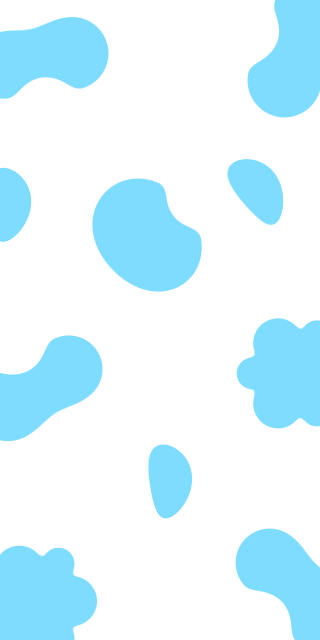
A Shadertoy shader for this pattern:

```glsl
// Large soft blobs in sky blue on white: beans with a bite, lobed clovers and eggs.
// Three columns of shapes are looped over; each is a signed distance built from
// discs joined by a smooth minimum, turned and slightly jittered by an integer hash.

const vec3 PAPER = vec3(1.0);
const vec3 SKY_BLUE = vec3(0.494, 0.863, 1.0);

// Lengths are in canvas widths
const float BLOB_X[3] = float[3](0.12, 0.47, 0.92);   // column centres, large blobs
const float EGG_X[3] = float[3](0.02, 0.53, 0.81);    // column centres, eggs
const float TURN[12] = float[12](                     // degrees, by column and row
    0.0, 120.0, 0.0, 280.0,
    3.0, 40.0, 0.0, 0.0,
    225.0, 0.0, 35.0, 162.0);
const float SIDE_SKEW = 0.02;      // right column sits higher than the left
const float POSITION_JITTER = 0.01;
const float SIZE_JITTER = 0.05;
const vec2 EGG_RADII = vec2(0.068, 0.118);
const float BITE_RADIUS = 0.1;
const float TAU = 6.2831853;

// Integer hash giving a value in 0..1
float hash(uint n) {
    n = n * 747796405u + 2891336453u;
    n = ((n >> ((n >> 28u) + 4u)) ^ n) * 277803737u;
    n = (n >> 22u) ^ n;
    return float(n >> 8u) / 16777216.0;
}

float smoothMin(float a, float b, float k) {
    float h = max(k - abs(a - b), 0.0) / k;
    return min(a, b) - h * h * k * 0.25;
}

float disc(vec2 p, vec2 centre, float radius) {
    return length(p - centre) - radius;
}

// Two joined discs with a round bite taken out on the +x side
float bean(vec2 p, float roundness) {
    float spread = mix(0.11, 0.06, roundness);
    float body = smoothMin(
        disc(p, vec2(0.0, spread), mix(0.115, 0.135, roundness)),
        disc(p, vec2(0.0, -spread), mix(0.105, 0.112, roundness)), 0.15);
    float bite = disc(p, vec2(mix(0.16, 0.2, roundness), 0.0), BITE_RADIUS);
    return -smoothMin(-body, bite, 0.035);
}

// Core disc ringed by alternating large and small lobes
float clover(vec2 p) {
    float d = disc(p, vec2(0.0), 0.12);
    for (int i = 0; i < 6; i++) {
        float angle = TAU * float(i) / 6.0;
        float small = float(i % 2);
        vec2 centre = mix(0.11, 0.135, small) * vec2(cos(angle), sin(angle));
        d = smoothMin(d, disc(p, centre, mix(0.078, 0.05, small)), 0.025);
    }
    return d;
}

// Ellipse tapered towards its lower end and slightly bowed
float egg(vec2 p) {
    p.x += 1.5 * p.y * p.y - 0.006;
    vec2 radii = EGG_RADII * vec2(1.0 + 1.2 * p.y, 1.0);
    float k = length(p / radii);
    float slope = length(p / (radii * radii));
    return (k - 1.0) * max(k, 0.01) / max(slope, 0.1);
}

// Distance to the shape in one column and row
float shapeAt(vec2 p, int column, int row) {
    bool isMiddle = column == 1;
    bool isEgg = row == (isMiddle ? 0 : 2);
    bool isClover = !isMiddle && column == 2 * row;
    float r = float(row);

    // Rows close up towards the top in the side columns
    vec2 centre = vec2(isEgg ? EGG_X[column] : BLOB_X[column],
                       isMiddle ? 0.5 + 0.76 * r : 0.14 + 0.73 * r - 0.055 * r * r);
    centre.y += SIDE_SKEW * float(column - 1);

    int index = column * 4 + row;
    uint seed = uint(index) * 3u;
    centre += POSITION_JITTER * (vec2(hash(seed), hash(seed + 1u)) - 0.5);
    float size = 1.0 + SIZE_JITTER * (hash(seed + 2u) - 0.5);

    float angle = radians(TURN[index]);
    float c = cos(angle), s = sin(angle);
    vec2 q = p - centre;
    q = vec2(c * q.x + s * q.y, c * q.y - s * q.x) / size;

    float d = isEgg ? egg(q) : isClover ? clover(q) : bean(q, isMiddle ? 1.0 : 0.0);
    return d * size;
}

void mainImage(out vec4 fragColor, in vec2 fragCoord) {
    vec2 p = fragCoord / iResolution.x;

    // Nearest shape over all columns; the middle one has only two rows
    float d = 1e3;
    for (int column = 0; column < 3; column++) {
        int rows = column == 1 ? 2 : 4;
        for (int row = 0; row < rows; row++) {
            d = min(d, shapeAt(p, column, row));
        }
    }

    // Edge smoothed over about one pixel
    float cover = clamp(0.5 - d * iResolution.x, 0.0, 1.0);
    fragColor = vec4(mix(PAPER, SKY_BLUE, cover), 1.0);
}
```
